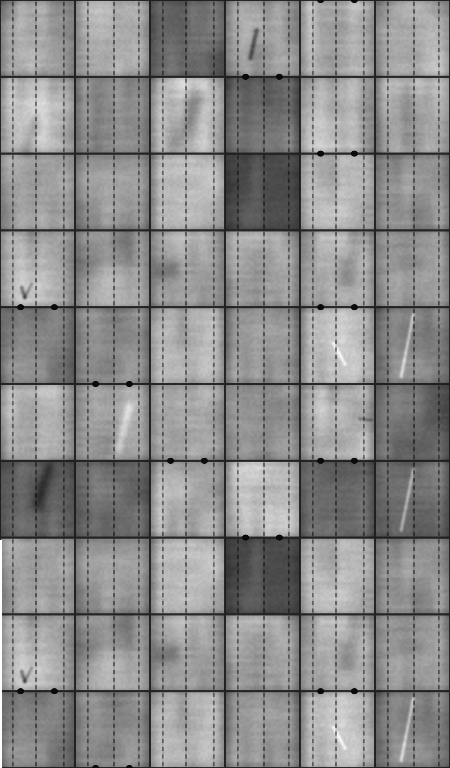
This pattern is drawn by a WebGL 1 fragment shader. Its source:

```glsl
precision highp float;
uniform vec2 u_resolution;

float hash(vec2 p) {
  p = fract(p * vec2(0.1031, 0.1137) + 0.37);
  p += dot(p, p.yx + 33.33);
  return fract((p.x + p.y) * p.x * 7.31);
}

float noise(vec2 p) {
  vec2 i = floor(p), f = fract(p);
  f = f * f * (3.0 - 2.0 * f);
  return mix(mix(hash(i), hash(i + vec2(1.0, 0.0)), f.x),
             mix(hash(i + vec2(0.0, 1.0)), hash(i + 1.0), f.x), f.y);
}

// 1 inside the given distance, fading over one pixel
float cover(float d, float halfWidth, float pixel) {
  return 1.0 - smoothstep(halfWidth - 0.5 * pixel, halfWidth + 0.5 * pixel, d);
}

// Soft stroke from a to b, in panel units
float streak(vec2 p, vec2 a, vec2 b, float width) {
  vec2 ab = b - a;
  float t = clamp(dot(p - a, ab) / dot(ab, ab), 0.0, 1.0);
  float d = length(p - a - ab * t) / width;
  return exp(-d * d);
}

float isCell(vec2 cell, float x, float y) {
  return step(length(cell - vec2(x, y)), 0.5);
}

float panelTone(vec2 cell) {
  float odd = mod(cell.x, 2.0);
  float tone = mix(0.67, 0.59, odd) + 0.11 * (hash(cell * 3.7 + 5.0) - 0.5);
  // Weak panels
  float outer = step(1.5, abs(cell.x - 2.5));
  tone = mix(tone, 0.41, outer * isCell(cell, cell.x, 6.0));
  tone = mix(tone, 0.29, isCell(cell, 3.0, 2.0));
  tone = mix(tone, 0.40, isCell(cell, 5.0, 5.0));
  tone = mix(tone, 0.42, isCell(cell, 2.0, 0.0) + isCell(cell, 3.0, 1.0));
  tone = mix(tone, 0.49, isCell(cell, 0.0, 4.0) + isCell(cell, 5.0, 4.0));
  return mix(tone, 0.75, isCell(cell, 3.0, 6.0));
}

// Pairs of clips on some horizontal seams
float clips(vec2 g, float pixel) {
  float seam = floor(g.y + 0.5), column = floor(g.x);
  float row = seam > 7.5 ? seam - 5.0 : seam;
  float present = isCell(vec2(column, row), 4.0, 2.0 * floor(row * 0.5 + 0.25))
                + isCell(vec2(column, row), 3.0, 1.0)
                + step(3.5, row) * step(abs(column - row + 4.0), 0.5);
  float x = abs(fract(g.x) - 0.5) - 0.225;
  float d = length(vec2(x, (g.y - seam) * 1.2));
  return min(present, 1.0) * cover(d, 0.047, pixel);
}

float scars(vec2 p) {
  float s = 0.0;
  // Dark hooks and smears
  s -= 0.30 * streak(p, vec2(3.42, 0.40), vec2(3.34, 0.75), 0.035);
  s -= 0.32 * streak(p, vec2(0.29, 3.75), vec2(0.33, 3.87), 0.03);
  s -= 0.20 * streak(p, vec2(0.33, 3.87), vec2(0.42, 3.70), 0.025);
  s -= 0.18 * streak(p, vec2(2.62, 1.30), vec2(2.40, 1.85), 0.13);
  s -= 0.16 * streak(p, vec2(0.46, 1.60), vec2(0.36, 1.95), 0.09);
  s -= 0.15 * streak(p, vec2(0.65, 6.10), vec2(0.50, 6.55), 0.08);
  s -= 0.18 * streak(p, vec2(4.80, 5.45), vec2(4.95, 5.47), 0.025);
  s -= 0.15 * streak(p, vec2(2.15, 3.54), vec2(2.30, 3.51), 0.12);
  s -= 0.13 * streak(p, vec2(1.20, 3.40), vec2(1.60, 3.20), 0.23);
  s -= 0.13 * streak(p, vec2(4.61, 3.45), vec2(4.61, 3.65), 0.11);
  // Pale scratches
  s += 0.25 * streak(p, vec2(5.51, 4.10), vec2(5.35, 4.90), 0.025);
  s += 0.25 * streak(p, vec2(5.51, 6.12), vec2(5.35, 6.90), 0.025);
  s += 0.18 * streak(p, vec2(4.45, 4.48), vec2(4.60, 4.74), 0.025);
  s += 0.16 * streak(p, vec2(1.72, 5.30), vec2(1.58, 5.85), 0.06);
  return s;
}

void main() {
  vec2 uv = gl_FragCoord.xy / u_resolution;
  vec2 g = vec2(uv.x, 1.0 - uv.y) * vec2(6.0, 10.0);
  float pixel = 10.0 / u_resolution.y;
  // The last three rows repeat rows two to four
  vec2 p = g.y > 7.0 ? g - vec2(0.0, 5.0) : g;
  vec2 cell = floor(p), f = fract(p);
  vec2 seed = cell * 17.0;

  // Tone with vertical bands, cloudy wear and fine grain
  float tone = panelTone(cell);
  float wear = 0.14 * (noise(vec2(f.x * 7.0, f.y * 0.8) + seed) - 0.5)
             + 0.15 * (noise(f * vec2(2.2, 2.6) + seed + 5.0) - 0.5)
             + 0.06 * (noise(vec2(f.x * 2.0, f.y * 20.0) + seed) - 0.5)
             + 0.05 * (noise(p * 32.0) - 0.5);
  wear += 0.06 * (hash(cell + 9.0) - 0.5) * (f.x - f.y);
  tone += wear * (0.45 + 0.8 * tone) + scars(p);
  vec2 edge = min(f, 1.0 - f);
  tone *= mix(0.80, 1.03, smoothstep(0.0, 0.16, edge.x));
  tone *= mix(0.88, 1.0, smoothstep(0.0, 0.10, edge.y));

  // Three dashed conductors per panel
  float middle = mix(0.48, 0.52, mod(cell.x, 2.0));
  float lane = min(abs(f.x - middle), min(abs(f.x - 0.17), abs(f.x - 0.85)));
  float dash = cover(abs(fract(f.y * 10.0) - 0.5) * 0.1, 0.027, pixel);
  tone *= 1.0 - cover(lane, 0.012, pixel) * mix(0.10, 0.50, dash);

  // Seams and clips
  float seam = cover(min(edge.x, edge.y), 0.014, pixel);
  tone = mix(tone, 0.10, 0.9 * seam);
  tone = mix(tone, 0.04, clips(g, pixel));

  // Bare strip beside the lower rows
  tone = mix(tone, 1.0, cover(g.x, 0.027, pixel) * step(7.03, g.y));
  gl_FragColor = vec4(vec3(clamp(tone, 0.0, 1.0)), 1.0);
}
```
